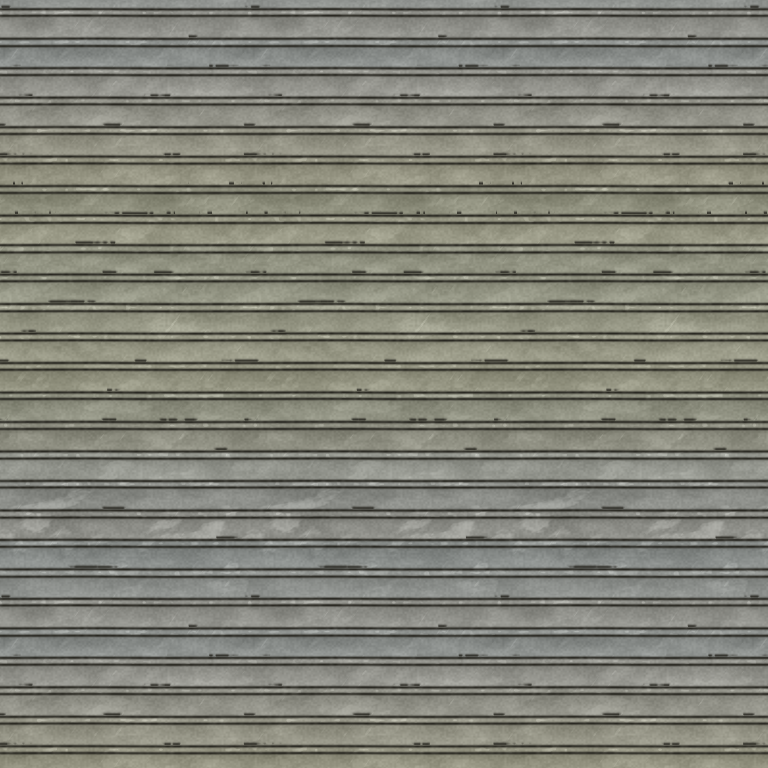
This texture is drawn by a Shadertoy shader. Its source:

```glsl
#define SLATS 26.05        // slats down the canvas
#define TOP_OFFSET 0.31    // part of a slat above the first groove
#define TILE_WIDTH 0.325   // wear repeats across at this width
#define TILE_ROWS 20.0     // wear repeats down after this many slats
#define RIB 0.235          // height of the narrow rib, in slats
#define GROOVE 0.05        // groove softness, in slats
#define COOL vec3(0.548, 0.556, 0.538)
#define WARM vec3(0.568, 0.565, 0.488)
#define GROOVE_COLOR vec3(0.155, 0.150, 0.125)
#define ROW_VARIATION 0.05
#define GRAIN 0.055
#define STAIN 0.13

float hash(vec2 p) {
    vec3 q = fract(p.xyx * 0.1031);
    q += dot(q, q.yzx + 33.33);
    return fract((q.x + q.y) * q.z);
}

// Value noise that wraps horizontally after a whole number of cells
float noise(vec2 p, float period) {
    vec2 cell = floor(p);
    vec2 f = fract(p);
    f = f * f * (3.0 - 2.0 * f);
    float left = mod(cell.x, period);
    float right = mod(cell.x + 1.0, period);
    float low = mix(hash(vec2(left, cell.y)), hash(vec2(right, cell.y)), f.x);
    float high = mix(hash(vec2(left, cell.y + 1.0)), hash(vec2(right, cell.y + 1.0)), f.x);
    return mix(low, high, f.y);
}

float fbm(vec2 p, float period) {
    float sum = 0.0;
    float weight = 0.5;
    for (int i = 0; i < 4; i++) {
        sum += weight * noise(p, period);
        p = p * 2.0 + vec2(0.0, 37.0);
        period *= 2.0;
        weight *= 0.5;
    }
    return sum / 0.9375;
}

float groove(float d, float width) {
    return exp(-d * d / (width * width));
}

void mainImage(out vec4 fragColor, in vec2 fragCoord) {
    vec2 uv = fragCoord / iResolution.xy;
    float across = uv.x / TILE_WIDTH;
    float down = (1.0 - uv.y) * SLATS - TOP_OFFSET;
    float width = max(GROOVE, 0.9 * SLATS / iResolution.y);

    // Slight bowing of the sheet
    down += 0.025 * (noise(vec2(across * 3.0, 5.0), 3.0) - 0.5);
    float f = fract(down);
    float row = mod(floor(down), TILE_ROWS);
    float seam = mod(floor(down + 0.5), TILE_ROWS);
    float seamDist = f - floor(f + 0.5);
    float ribEdge = RIB + 0.035 * (hash(vec2(row, 71.0)) - 0.5);
    float onSlat = smoothstep(ribEdge - width, ribEdge + width, f);

    // Base colour: a warm band of rows inside a cooler sheet
    float warmth = 1.0 - smoothstep(3.0, 7.5, abs(row - 9.0));
    vec3 color = mix(COOL, WARM, warmth);
    color += ROW_VARIATION * (hash(vec2(row, 13.0)) - 0.5);
    color += vec3(0.02, 0.0, -0.02) * (hash(vec2(row, 29.0)) - 0.5);

    // Curved slat and raised rib
    float slope = clamp((f - ribEdge) / (1.0 - ribEdge), 0.0, 1.0);
    color += mix(0.035, mix(-0.025, 0.035, smoothstep(0.0, 0.9, slope)), onSlat);

    // Stains, pale patches and fine scratches
    vec2 wear = vec2(across, f + row * 17.0);
    float stain = fbm(wear * vec2(8.0, 2.0), 8.0);
    float patches = fbm(vec2(across * 10.0 + f * 0.8, wear.y * 2.0 + 400.0), 10.0);
    float patchRows = 0.4 + 0.6 * smoothstep(2.5, 0.5, abs(row - 17.0));
    float scratch = noise(vec2(across * 60.0 + f * 5.0, wear.y * 2.0 + 90.0), 60.0);
    float grain = noise(wear * vec2(120.0, 15.0), 120.0);
    color += STAIN * (stain - 0.5);
    color += 0.09 * patchRows * smoothstep(0.54, 0.68, patches);
    color += 0.05 * smoothstep(0.84, 0.96, scratch) * smoothstep(0.45, 0.6, patches);
    color += GRAIN * (grain - 0.5);

    // Chipped highlights along the rib
    float chips = noise(vec2(across * 45.0, row * 11.0 + f * 9.0), 45.0);
    color += 0.09 * (1.0 - onSlat) * smoothstep(0.68, 0.9, chips);

    // Grime streaks and specks just above the seams
    float ragged = noise(vec2(across * 64.0, seam * 7.0), 64.0);
    float streak = noise(vec2(across * 9.0, seam * 5.0 + 200.0), 9.0) + 0.18 * (ragged - 0.5);
    float grime = smoothstep(0.77, 0.88, streak) * groove(seamDist + 0.08, 0.055);
    float speckRows = smoothstep(1.5, 0.8, abs(seam - 6.5));
    float specks = smoothstep(0.72, 0.85, noise(vec2(across * 90.0, seam * 31.0), 90.0));
    specks *= speckRows * smoothstep(0.5, 0.65, noise(vec2(across * 5.0, seam * 3.0 + 60.0), 5.0));
    grime = max(grime, specks * groove(seamDist + 0.09, 0.06));

    // Dark grooves on both sides of the rib, with a soft shadow below
    float upper = groove(seamDist, width);
    float lower = groove(f - ribEdge, width);
    float shadow = 0.18 * onSlat * exp(-max(f - ribEdge, 0.0) / 0.07);
    float depth = 0.92 + 0.16 * (ragged - 0.5);
    float dark = max(max(upper, lower) * depth, max(grime * 0.85, shadow));
    color = mix(color, GROOVE_COLOR, clamp(dark, 0.0, 1.0));

    fragColor = vec4(clamp(color, 0.0, 1.0), 1.0);
}
```
